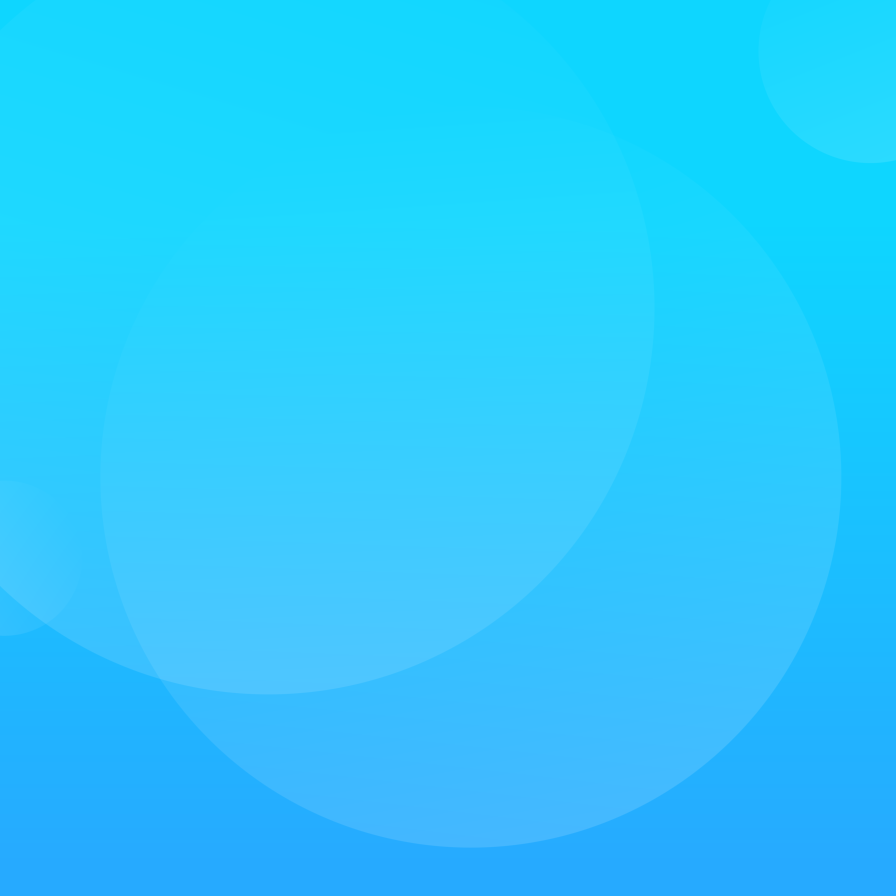
Write a Shadertoy shader that draws this background.

```glsl
const vec3 CYAN = vec3(0.055, 0.838, 1.0);
const vec3 AZURE = vec3(0.15, 0.668, 1.0);
const vec3 WHITE = vec3(1.0);

// Vertical sky: flat cyan above, easing into azure below
vec3 backdrop(float height) {
    return mix(AZURE, CYAN, clamp((height - 0.04) / 0.71, 0.0, 1.0));
}

// Smooth coverage of a circle
float circleMask(vec2 p, vec2 center, float radius, float pixel) {
    float dist = length(p - center) - radius;
    return 1.0 - smoothstep(-0.75 * pixel, 0.75 * pixel, dist);
}

// White veil whose opacity runs from alpha.x to alpha.y along a direction
vec3 addBubble(vec3 color, vec2 p, vec2 center, float radius,
               vec2 direction, vec2 alpha, float pixel) {
    float along = dot(p - center, normalize(direction)) / radius;
    float opacity = mix(alpha.x, alpha.y, clamp(0.5 + 0.5 * along, 0.0, 1.0));
    return mix(color, WHITE, opacity * circleMask(p, center, radius, pixel));
}

void mainImage(out vec4 fragColor, in vec2 fragCoord) {
    vec2 p = fragCoord / iResolution.xy;
    float pixel = 1.0 / min(iResolution.x, iResolution.y);
    vec3 color = backdrop(p.y);

    // Two large overlapping bubbles
    color = addBubble(color, p, vec2(0.2995, 0.6560), 0.4310,
                      vec2(-0.30, -1.0), vec2(0.015, 0.125), pixel);
    color = addBubble(color, p, vec2(0.5255, 0.4675), 0.4135,
                      vec2(0.35, -1.0), vec2(0.0, 0.145), pixel);

    // Small bubbles cut by the right and left borders
    color = addBubble(color, p, vec2(0.9715, 0.9430), 0.1250,
                      vec2(0.40, -1.0), vec2(0.02, 0.12), pixel);
    color = addBubble(color, p, vec2(0.0050, 0.3770), 0.0866,
                      vec2(-1.0, -0.45), vec2(0.0, 0.13), pixel);

    fragColor = vec4(color, 1.0);
}
```
